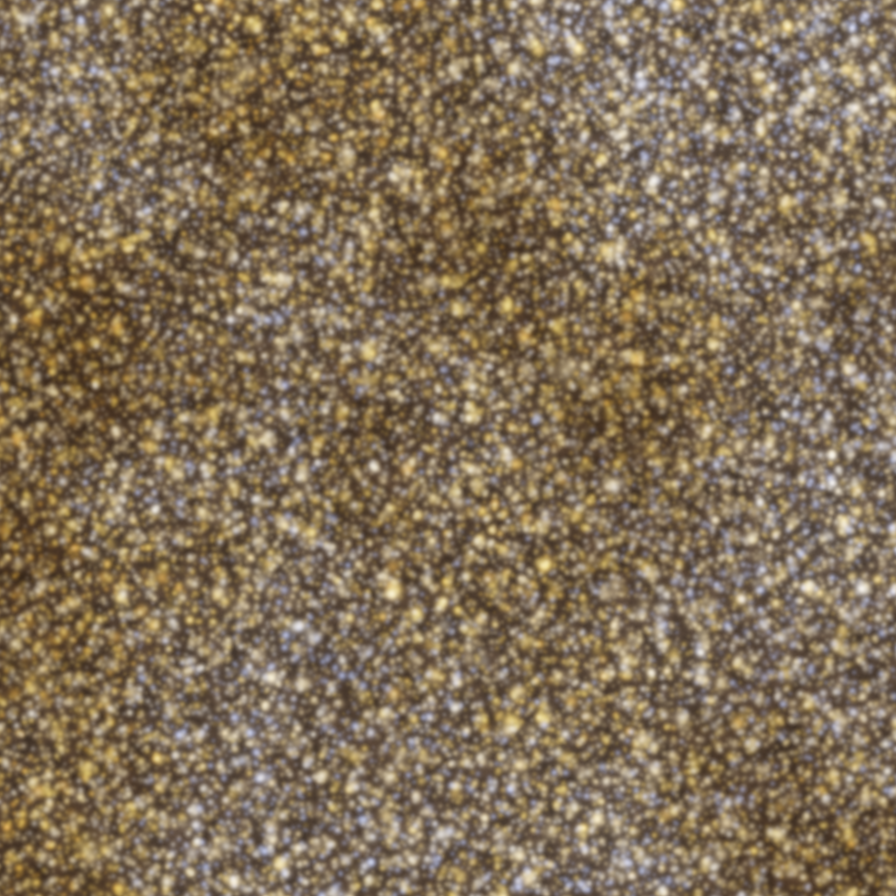
Write a WebGL 2 fragment shader that draws this texture.

```glsl
#version 300 es
precision highp float;
// Dense field of gold, cream and blue stars over brown dust clouds.

uniform vec2 u_resolution;
out vec4 fragColor;

// Background and star colours
const vec3 DUST_DARK = vec3(0.245, 0.170, 0.110);
const vec3 DUST_GREY = vec3(0.345, 0.290, 0.250);
const vec3 ORANGE = vec3(1.00, 0.66, 0.12);
const vec3 GOLD = vec3(0.98, 0.78, 0.27);
const vec3 CREAM = vec3(0.94, 0.83, 0.60);
const vec3 WHITE = vec3(0.96, 0.94, 0.90);
const vec3 BLUE = vec3(0.60, 0.70, 0.98);

// Stars per canvas height for each size class
const float FAINT_GRID = 122.0;
const float MEDIUM_GRID = 73.0;
const float BRIGHT_GRID = 41.0;
const float GIANT_GRID = 6.0;

const float CLOUD_SCALE = 3.2;
const float GRAIN_SCALE = 62.0;

uint scramble(uint n) {
    n = (n ^ (n >> 16)) * 0x7feb352du;
    n = (n ^ (n >> 15)) * 0x846ca68bu;
    return n ^ (n >> 16);
}

// Four random values in 0..1 for a grid cell
vec4 hash4(vec2 cell, uint seed) {
    uvec2 c = uvec2(ivec2(cell) + 64);
    uint n = scramble(c.x + scramble(c.y + scramble(seed)));
    uint m = scramble(n + 1u);
    return vec4(n & 0xffffu, n >> 16, m & 0xffffu, m >> 16) / 65535.0;
}

float valueNoise(vec2 p, uint seed) {
    vec2 cell = floor(p);
    vec2 f = fract(p);
    f = f * f * (3.0 - 2.0 * f);
    float low = mix(hash4(cell, seed).x, hash4(cell + vec2(1, 0), seed).x, f.x);
    float high = mix(hash4(cell + vec2(0, 1), seed).x, hash4(cell + 1.0, seed).x, f.x);
    return mix(low, high, f.y);
}

float fbm(vec2 p, uint seed) {
    float sum = 0.0;
    float weight = 0.53;
    for (int i = 0; i < 4; i++) {
        sum += weight * valueNoise(p, seed + uint(i));
        p = mat2(1.6, 1.2, -1.2, 1.6) * p + 7.3;
        weight *= 0.5;
    }
    return sum;
}

// Star tint from a random pick; cool regions hold more white and blue
vec3 starTint(float pick, float cool) {
    float t = pick + 0.34 * (cool - 0.5);
    vec3 tint = mix(ORANGE, GOLD, smoothstep(-0.05, 0.22, t));
    tint = mix(tint, CREAM, smoothstep(0.25, 0.52, t));
    tint = mix(tint, WHITE, smoothstep(0.62, 0.80, t));
    return mix(tint, BLUE, smoothstep(0.82, 0.92, t));
}

// Screens one jittered star per cell over the colour.
// radius is in cells; pickRange limits the tints of the layer.
vec3 addStars(vec3 color, vec2 p, float grid, uint seed, float radius,
              float peak, float share, vec2 pickRange, float cool) {
    vec2 q = p * grid;
    vec2 home = floor(q);
    for (int y = -1; y <= 1; y++) {
        for (int x = -1; x <= 1; x++) {
            vec2 cell = home + vec2(x, y);
            vec4 h = hash4(cell, seed);
            float rank = h.z / share;
            if (rank > 1.0) continue;
            vec2 d = q - cell - h.xy;
            float size = radius * mix(1.15, 0.75, rank);
            float glow = exp(-0.5 * dot(d, d) / (size * size));
            glow *= 1.0 - smoothstep(0.7, 1.0, length(d));
            float light = peak * mix(1.0, 0.18, sqrt(rank)) * glow;
            vec3 tint = starTint(mix(pickRange.x, pickRange.y, h.w), cool);
            tint = mix(tint, WHITE, 0.35 * light * light);
            color = 1.0 - (1.0 - color) * (1.0 - min(light, 0.98) * tint);
        }
    }
    return color;
}

void main() {
    vec2 p = gl_FragCoord.xy / u_resolution.y;

    // Broad clouds, with a dark lane falling from the left edge
    float lane = exp(-pow((p.y - 0.65 + 0.28 * p.x) / 0.11, 2.0));
    lane *= 1.0 - smoothstep(0.3, 0.65, p.x);
    float cloud = fbm(p * CLOUD_SCALE, 11u);
    float cool = smoothstep(0.25, 0.75, cloud + 0.12 * p.x - 0.22 * lane);
    float clear = smoothstep(0.2, 0.8, fbm(p * CLOUD_SCALE * 2.3, 31u) - 0.18 * lane);
    float power = 0.74 + 0.22 * clear + 0.18 * cool;

    // Unresolved background light
    float grain = fbm(p * GRAIN_SCALE, 51u);
    vec3 color = mix(DUST_DARK, DUST_GREY, 0.6 * cool + 0.4 * clear);
    color *= 0.72 + 0.62 * grain;

    // Stars from faint to bright
    color = addStars(color, p, FAINT_GRID, 71u, 0.31, 0.62 * power, 1.0, vec2(0.1, 1.0), cool);
    color = addStars(color, p + 0.37, MEDIUM_GRID, 72u, 0.25, 0.86 * power, 0.95, vec2(0.08, 0.95), cool);
    color = addStars(color, p + 0.71, BRIGHT_GRID, 73u, 0.20, 0.98 * power, 0.72, vec2(0.0, 0.72), cool);

    // Rare giants: wide halo, then core
    color = addStars(color, p, GIANT_GRID, 74u, 0.11, 0.32, 0.2, vec2(0.4, 0.75), cool);
    color = addStars(color, p, GIANT_GRID, 74u, 0.042, 0.98, 0.2, vec2(0.4, 0.75), cool);

    fragColor = vec4(color, 1.0);
}
```
